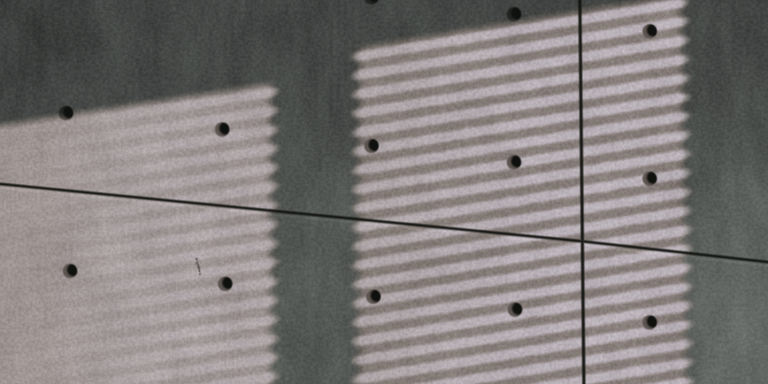
Reproduce this texture procedurally as a WebGL 1 fragment shader.

```glsl
precision highp float;
// Concrete wall with seams and tie holes, lit by two windows through slatted blinds.

uniform vec2 u_resolution;

const float TAU = 6.2831853;

vec2 gradientAt(vec2 cell) {
  float h = fract(sin(dot(cell, vec2(127.1, 311.7))) * 43758.55);
  return vec2(cos(h * TAU), sin(h * TAU));
}

float gradientNoise(vec2 p) {
  vec2 i = floor(p);
  vec2 f = p - i;
  vec2 u = f * f * f * (f * (f * 6.0 - 15.0) + 10.0);
  float a = dot(gradientAt(i), f);
  float b = dot(gradientAt(i + vec2(1.0, 0.0)), f - vec2(1.0, 0.0));
  float c = dot(gradientAt(i + vec2(0.0, 1.0)), f - vec2(0.0, 1.0));
  float d = dot(gradientAt(i + vec2(1.0, 1.0)), f - vec2(1.0, 1.0));
  return mix(mix(a, b, u.x), mix(c, d, u.x), u.y);
}

float fbm(vec2 p) {
  float sum = 0.0;
  float amp = 0.6;
  for (int i = 0; i < 4; i++) {
    sum += amp * gradientNoise(p);
    p = p * 2.03 + 17.3;
    amp *= 0.55;
  }
  return sum;
}

float segmentDistance(vec2 p, vec2 a, vec2 b) {
  vec2 ab = b - a;
  return length(p - a - ab * clamp(dot(p - a, ab) / dot(ab, ab), 0.0, 1.0));
}

float coverage(float dist, float blur) {
  return 1.0 - smoothstep(-blur, blur, dist);
}

// Slat shadow: 1 at whole numbers of the slat coordinate, 0 between them.
float slatShadow(float slat) {
  return smoothstep(0.12, 0.95, 0.5 + 0.5 * cos(TAU * slat));
}

// Light between two sides, below the top edge; the slats scallop its sides.
float windowLight(vec2 p, vec2 sides, float slat, float soft) {
  float scallop = 0.009 * cos(TAU * slat);
  float across = smoothstep(-soft, soft, p.x - sides.x - scallop)
               * smoothstep(-soft, soft, sides.y - p.x - scallop);
  return across * smoothstep(-0.25, 0.45, slat);
}

vec3 shadowColor(vec2 p, float stain) {
  float tone = 0.265 + 0.07 * smoothstep(0.95, 0.3, p.y);
  tone += 0.055 * smoothstep(1.75, 1.85, p.x) * smoothstep(0.9, 0.1, p.y);
  tone -= 0.025 * smoothstep(0.45, 0.0, p.x);
  return vec3(0.985, 1.03, 0.995) * (tone + 0.07 * stain);
}

vec2 holeCenter(float col, float row) {
  float drift = 0.0104 * max(row - 1.0, 0.0) * (1.0 - 0.25 * col);
  float x = 0.172 + 0.4154 * col - 0.00885 * col * col + drift;
  float tilt = 0.0443 + 0.0022 * row - 0.0038 * row * row;
  return vec2(x, 1.096 - 0.380 * row - 0.0104 * row * row - tilt * col);
}

// Dark recess with its left inner wall catching some light.
vec3 drawHole(vec3 color, vec2 d, float light, float px) {
  float radius = 0.0188;
  float disc = coverage(length(d) - radius, px + 0.001);
  float inner = coverage(length(d - vec2(0.009, 0.003)) - radius * 0.87, 0.005);
  vec3 rim = mix(vec3(0.13, 0.14, 0.13), vec3(0.36, 0.33, 0.31), light);
  return mix(color, mix(rim, vec3(0.06, 0.065, 0.055), inner), disc);
}

void main() {
  vec2 p = gl_FragCoord.xy / u_resolution.y;
  float px = 1.0 / u_resolution.y;
  float stain = fbm(p * vec2(9.0, 5.0)) + 0.5 * fbm(p * vec2(34.0, 7.0));
  float grain = gradientNoise(p * 105.0) + 0.7 * gradientNoise(p * 190.0 + 31.0);

  // Window light and slats
  float ripple = 0.05 * gradientNoise(p * 30.0);
  float leftSlat = (0.677 + 0.153 * p.x - p.y) / 0.0495 + ripple;
  float rightSlat = (0.878 + 0.165 * (p.x - 0.93) - p.y) / 0.0495 + ripple;
  float leftLight = windowLight(p, vec2(-1.0, 0.709), leftSlat, 0.019);
  float rightEdge = 1.777 + 0.012 * (1.0 - p.y);
  float rightLight = windowLight(p, vec2(0.932, rightEdge), rightSlat, 0.019);
  float light = max(leftLight, rightLight);
  float onRight = step(0.82, p.x);
  float leftStrength = mix(0.10, 0.46, smoothstep(0.05, 0.7, p.x));
  float slats = mix(slatShadow(leftSlat) * leftStrength, slatShadow(rightSlat) * 0.88, onRight);

  // Wall colour
  vec3 leftLit = mix(vec3(0.615, 0.578, 0.570), vec3(0.685, 0.65, 0.66), smoothstep(0.0, 0.5, p.x));
  vec3 rightLit = mix(vec3(0.69, 0.655, 0.67), vec3(0.725, 0.695, 0.72), smoothstep(0.95, 1.5, p.x));
  vec3 lit = mix(mix(leftLit, rightLit, onRight), vec3(0.49, 0.45, 0.43), slats);
  lit += 0.055 * stain;
  vec3 color = mix(shadowColor(p, stain), lit, light);
  color += light * (1.0 - light) * vec3(0.07, 0.03, 0.0);
  color += grain * mix(0.045, 0.06, light);

  // Panel seams, with a pale lip under the sloping one
  float seamY = 0.521 - 0.0985 * p.x - 0.013 * max(p.x - 1.51, 0.0);
  float seamX = 1.510 + 0.0105 * (1.0 - p.y);
  color += 0.05 * coverage(abs(p.y - seamY + 0.010) - 0.002, 0.004);
  float seam = max(coverage(abs(p.y - seamY) - 0.0036, px + 0.001),
                   coverage(abs(p.x - seamX) - 0.0042, px + 0.001));
  color = mix(color, vec3(0.075, 0.08, 0.065), seam * 0.95);

  // Tie holes
  for (int row = 0; row < 3; row++) {
    for (int col = 0; col < 5; col++) {
      color = drawHole(color, p - holeCenter(float(col), float(row)), light, px);
    }
  }

  // Small chip in the surface
  float chip = segmentDistance(p, vec2(0.512, 0.325), vec2(0.521, 0.287)) + 0.003 * grain;
  color = mix(color, vec3(0.25, 0.23, 0.22), 0.75 * coverage(chip - 0.002, px + 0.001));

  gl_FragColor = vec4(clamp(color, 0.0, 1.0), 1.0);
}
```
